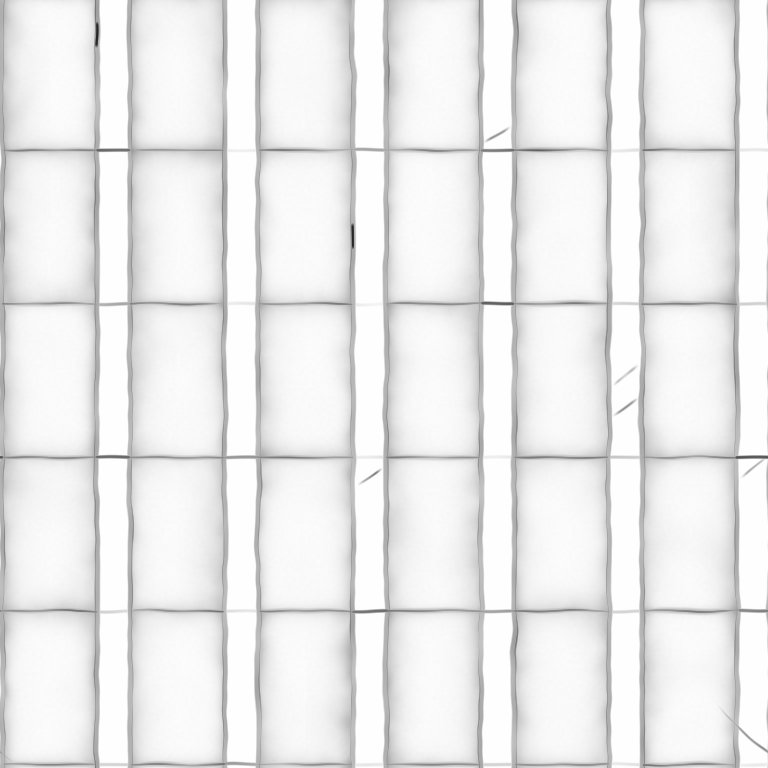
A Shadertoy shader for this texture map:

```glsl
vec2 hash2(vec2 p) {
    vec3 h = fract(p.xyx * vec3(0.1031, 0.103, 0.0973));
    h += dot(h, h.yzx + 33.33);
    return fract((h.xx + h.yz) * h.zy);
}

float corner(vec2 cell, vec2 offset, vec2 f, vec2 period) {
    return dot(hash2(mod(cell + offset, period) + 7.0) * 2.0 - 1.0, f - offset);
}

// Gradient noise over the 6 x 6 canvas; 6 * freq must be whole
float wrapNoise(vec2 p, vec2 freq) {
    vec2 period = floor(6.0 * freq + 0.5);
    p *= freq;
    vec2 i = floor(p), f = p - i, u = f * f * f * (f * (f * 6.0 - 15.0) + 10.0);
    return mix(mix(corner(i, vec2(0, 0), f, period), corner(i, vec2(1, 0), f, period), u.x),
               mix(corner(i, vec2(0, 1), f, period), corner(i, vec2(1, 1), f, period), u.x), u.y);
}

float stroke(float dist, float halfWidth, float blur) {
    return 1.0 - smoothstep(halfWidth - blur, halfWidth + blur, abs(dist));
}

float segment(vec2 p, vec2 halfVec) {
    float t = clamp(dot(p, halfVec) / dot(halfVec, halfVec), -1.0, 1.0);
    return length(p - halfVec * t);
}

void mainImage(out vec4 fragColor, in vec2 fragCoord) {
    vec2 p = fragCoord / iResolution.xy * 6.0;
    float px = 6.0 / iResolution.y;
    float blur = max(0.008, 0.7 * px);

    // Hand-worn wobble of every edge
    vec2 q = p;
    q.x += 0.026 * wrapNoise(p, vec2(4.0, 2.0)) + 0.016 * wrapNoise(p, vec2(5.0, 6.0));
    q.y += 0.022 * wrapNoise(p, vec2(3.0, 2.5));

    // Six columns of a wide tile and a narrow strip, five rows
    float column = floor(q.x + 0.113);
    float across = q.x - column - 0.387;
    float inset = 0.37 - abs(across);
    float rowPos = (q.y - 0.027) / 1.2;
    float joint = floor(rowPos + 0.5);
    float jointDist = (rowPos - joint) * 1.2;
    float wide = smoothstep(-blur, blur, inset);

    // Soft grime creeping inward from the tile borders
    vec2 side = vec2(mod(column, 6.0) * 2.0 + step(0.0, across), mod(floor(rowPos), 5.0));
    vec2 wear = hash2(side + 31.0);
    float patchy = wrapNoise(p, vec2(1.5, 2.0));
    float reach = max(0.045 + 0.055 * wear.x + 0.06 * patchy, 0.025);
    float sideGrime = (0.22 + 0.1 * wear.y) * exp(-max(inset - 0.015, 0.0) / reach);
    vec2 endWear = hash2(vec2(mod(column, 6.0), side.y + 5.0 * step(0.0, jointDist)) + 53.0);
    float endReach = max(0.03 + 0.04 * endWear.x + 0.05 * patchy, 0.015);
    float endGrime = (0.12 + 0.12 * endWear.y) * exp(-abs(jointDist) / endReach);
    float smudge = 0.75 + 0.4 * wrapNoise(p, vec2(3.0, 4.0)) + 0.25 * wrapNoise(p, vec2(9.0, 7.0));
    float grime = (1.0 - (1.0 - sideGrime) * (1.0 - endGrime)) * smudge;
    float mottling = 0.012 + 0.02 * abs(patchy) + 0.012 * wrapNoise(p, vec2(32.0));
    float ink = wide * (grime + mottling);

    // Upright bands with a darker inner stroke
    float streak = wrapNoise(p, vec2(6.0, 2.5));
    ink = max(ink, stroke(inset, 0.02, blur) * (0.3 + 0.14 * streak));
    ink = max(ink, stroke(inset - 0.014, 0.008, blur) * (0.39 + 0.25 * streak));

    // Row joints: grey band and dark core on tiles, uneven lines on strips
    float run = wrapNoise(p, vec2(2.5, 5.0));
    float tileJoint = max(stroke(jointDist, 0.022, 0.012 + px) * (0.25 + 0.15 * run),
                          stroke(jointDist + 0.008 * run, 0.01, blur) * (0.43 + 0.4 * run));
    float chance = hash2(vec2(mod(floor(q.x - 0.2), 6.0), mod(joint, 5.0)) + 71.0).x;
    float stripJoint = stroke(jointDist, 0.012, blur) * (0.08 + 0.75 * chance * chance * chance + 0.15 * run);
    ink = max(ink, mix(stripJoint, tileJoint, wide));

    // Scattered cracks over the strips and black chips on tile edges
    vec2 bend = 0.05 * vec2(wrapNoise(p, vec2(2.0)), wrapNoise(p, vec2(3.0)));
    for (int i = 0; i < 6; i++) {
        vec2 r = hash2(vec2(float(i) * 5.0 + 3.0, 17.0));
        vec2 center = vec2(floor(r.x * 6.0) + 0.89, r.y * 6.0);
        vec2 d = mod(p - center + 3.0, 6.0) - 3.0;
        vec2 halfVec = i == 0 ? vec2(0.3, -0.28) : vec2(0.1, 0.04 + 0.05 * r.x);
        float taper = 1.0 - smoothstep(0.4, 1.1, length(d) / length(halfVec));
        float crack = stroke(segment(d + bend, halfVec), 0.009, blur);
        ink = max(ink, crack * taper * (0.35 + 0.5 * wrapNoise(p, vec2(5.0))));
        if (i < 2) {
            float chipY = mod(p.y - r.x * 6.0 + 3.0, 6.0) - 3.0;
            float chipX = mod(q.x - floor(r.y * 6.0) - 0.755 + 3.0, 6.0) - 3.0;
            ink = max(ink, 0.85 * stroke(chipX, 0.011, blur) * stroke(chipY, 0.1, 0.03));
        }
    }

    fragColor = vec4(vec3(clamp(0.998 - ink, 0.0, 1.0)), 1.0);
}
```
